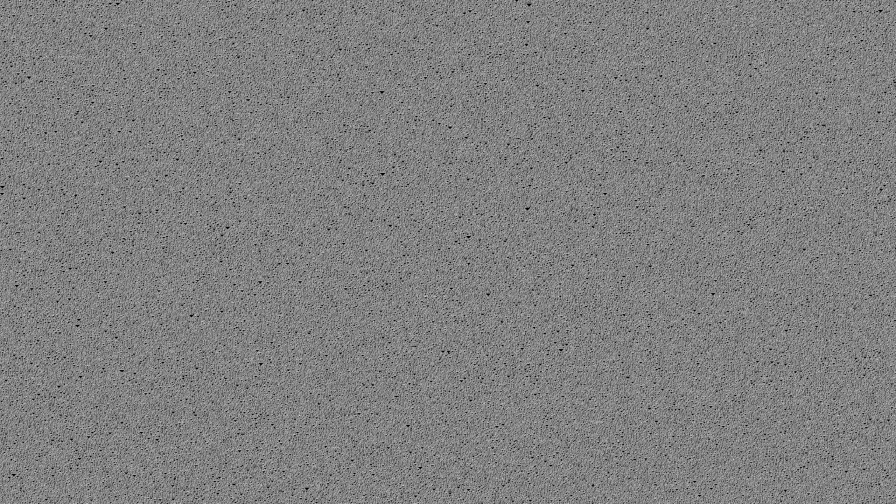
This texture is drawn by a WebGL 1 fragment shader. Its source:

```glsl
precision highp float;
// A fine two-tone cellular automaton (rule 30) that runs down the canvas and leaves
// small dark flat-topped triangles in grey grain. Bands of rows start from random
// seeds; each pixel averages the cells it covers, so edges stay smooth.

uniform vec2 u_resolution;

const int BAND = 18;               // rows grown from one seed row
const int SPAN = 8;                // most cells a pixel can touch across
const int WIDTH = SPAN + 2 * BAND; // seed cells that can influence the pixel

float hash(vec2 p) {
  return fract(sin(dot(p, vec2(12.9898, 78.233))) * 43758.5453);
}

// Length of the unit cell starting at "cell" that lies between lo and hi
float overlap(float cell, float lo, float hi) {
  return clamp(min(cell + 1.0, hi) - max(cell, lo), 0.0, 1.0);
}

// Light gathered from one band by the pixel footprint lo..hi
float bandLight(float band, vec2 lo, vec2 hi) {
  float cells[WIDTH];
  float firstColumn = floor(lo.x);
  for (int i = 0; i < WIDTH; i++) {
    float column = firstColumn + float(i - BAND);
    cells[i] = step(0.5, hash(vec2(column, band)));
  }

  float light = 0.0;
  for (int t = 0; t < BAND; t++) {
    float row = band * float(BAND) + float(t);
    if (row >= hi.y) break;
    float rowShare = overlap(row, lo.y, hi.y);
    if (rowShare > 0.0) {
      for (int i = 0; i < SPAN; i++) {
        float columnShare = overlap(firstColumn + float(i), lo.x, hi.x);
        light += cells[i + BAND] * columnShare * rowShare;
      }
    }
    // Rule 30: left xor (centre or right)
    float left = cells[0];
    for (int i = 1; i < WIDTH - 1; i++) {
      float centre = cells[i];
      cells[i] = abs(left - max(centre, cells[i + 1]));
      left = centre;
    }
  }
  return light;
}

void main() {
  // Footprint in cells, a little wider than the pixel, with rows counted from the top
  float cellsPerPixel = 2560.0 / u_resolution.x;
  vec2 centre = vec2(gl_FragCoord.x, u_resolution.y - gl_FragCoord.y) * cellsPerPixel;
  float size = min(cellsPerPixel * 1.2, 7.0);
  vec2 lo = centre - 0.5 * size;
  vec2 hi = centre + 0.5 * size;

  // A footprint may straddle two bands
  float band = floor(lo.y / float(BAND));
  float light = bandLight(band, lo, hi);
  if (hi.y > (band + 1.0) * float(BAND)) light += bandLight(band + 1.0, lo, hi);

  gl_FragColor = vec4(vec3(light / (size * size)), 1.0);
}
```
